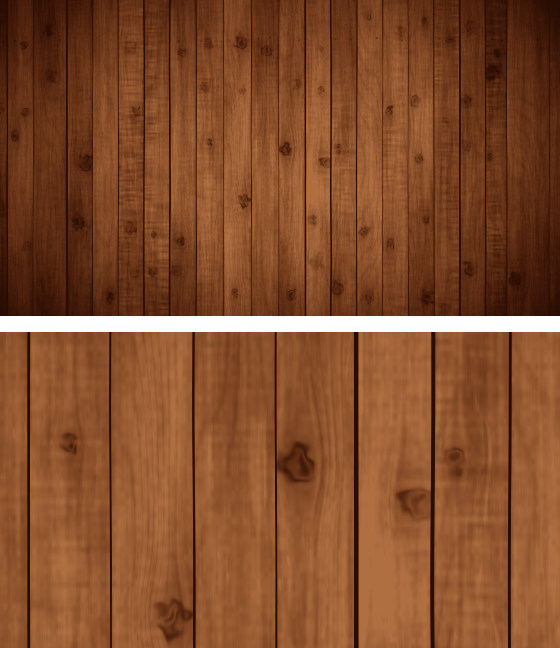
Top: the whole. Bottom: its middle third, enlarged.
This texture is drawn by a WebGL 2 fragment shader. Its source:

```glsl
#version 300 es
precision highp float;
// Dark stained upright wooden boards with knots, grain, nail holes and shaded corners.
uniform vec2 u_resolution;
out vec4 fragColor;

float hash(vec2 p) {
  vec3 q = fract(p.xyx * 0.1031);
  q += dot(q, q.yzx + 33.33);
  return fract((q.x + q.y) * q.z);
}

float noise(vec2 p) {
  vec2 i = floor(p), f = fract(p);
  f = f * f * (3.0 - 2.0 * f);
  return mix(mix(hash(i), hash(i + vec2(1, 0)), f.x),
             mix(hash(i + vec2(0, 1)), hash(i + vec2(1, 1)), f.x), f.y);
}

float fbm(vec2 p) {
  float sum = 0.0, amp = 0.5;
  for (int k = 0; k < 4; k++) {
    sum += amp * noise(p);
    p = p * 2.03 + 17.3;
    amp *= 0.5;
  }
  return sum;
}

// Left edge of a board as a share of the width; the third and last boards are wider.
float boardEdge(float i) {
  return 0.013 + 0.046 * i + 0.0143 * step(2.0, i) + 0.0117 * smoothstep(6.0, 11.0, i)
       - 0.008 * step(19.0, i) + 0.03 * step(20.0, i);
}

void main() {
  vec2 uv = gl_FragCoord.xy / u_resolution;
  float aspect = u_resolution.x / u_resolution.y;
  float px = 1.0 / u_resolution.y;
  vec2 p = vec2(uv.x * aspect, uv.y);

  // Find the board under this point
  float board = -1.0;
  for (float i = 0.0; i < 21.0; i++) board += step(boardEdge(i), uv.x);
  float left = boardEdge(board) * aspect;
  float right = boardEdge(board + 1.0) * aspect;
  float id = board + 3.0;

  // Knots: a dark heart, an uneven dark rim and a stain that trails along the grain
  vec2 g = p;
  float knot = 0.0;
  for (float k = 0.0; k < 5.0; k++) {
    vec2 seed = vec2(id * 3.7, k * 5.3 + 2.0);
    float present = step(0.42, hash(seed)) * mix(0.5, 1.1, hash(seed + 5.0));
    vec2 center = vec2(mix(left, right, 0.2 + 0.6 * hash(seed + 11.0)),
                       (k + 0.1 + 0.8 * hash(seed + 23.0)) / 5.0);
    float radius = mix(0.008, 0.02, hash(seed + 37.0));
    vec2 d = (p - center) / radius;
    g.x -= present * d.x * radius * 0.75 * exp(-dot(d * d, vec2(0.35, 0.1)));
    d += 0.9 * (vec2(noise(p * 95.0), noise(p * 95.0 + 40.0)) - 0.5);
    float r = length(d * vec2(1.0, 0.85));
    float rim = exp(-pow((r - 0.85) / 0.25, 2.0)) * noise(d * 1.3 + seed);
    float shade = 0.3 * smoothstep(0.6, 0.1, r) + 0.5 * rim + 0.2 * exp(-r * r * 0.8)
                + 0.13 * exp(-dot(d * d, vec2(0.25, 0.05)));
    knot += present * shade;
  }

  // Grain: fine fibres, broad streaks, growth lines and blotches
  vec2 w = g + vec2(id * 7.31, id * 3.17);
  float fibre = fbm(w * vec2(190.0, 9.0)) - 0.47;
  float streak = fbm(w * vec2(38.0, 2.2)) - 0.47;
  float growth = pow(0.5 + 0.5 * cos(60.0 * noise(w * vec2(15.0, 1.7)) + 3.0 * noise(w * 9.0)), 4.0);
  float blotch = fbm(w * vec2(7.0, 3.0)) - 0.47;
  float speck = noise(w * vec2(230.0, 140.0)) - 0.5;

  // Crosswise saw marks, strong on a few boards only and broken into patches
  float sawn = pow(hash(vec2(id, 71.0)), 3.0);
  float saw = (noise(w * vec2(24.0, 160.0)) - 0.5) * (0.06 + 0.3 * sawn) * 1.6 * noise(w * vec2(30.0, 5.0));

  // Light falls off strongly toward the sides and corners
  vec2 q = uv * 2.0 - 1.0;
  float light = 1.06 - 0.7 * q.x * q.x - 0.44 * q.y * q.y;
  float tone = light + 0.25 * (hash(vec2(id, 9.0)) - 0.5);
  float relief = 0.45 + 0.55 * max(light, 0.0);
  tone += relief * (0.34 * fibre + 0.36 * streak + 0.55 * blotch + 0.11 * speck + saw
                    - 0.09 * (growth - 0.27) - knot);

  // Thin pale scratches
  float scratch = smoothstep(0.86, 0.97, noise(w * vec2(160.0, 14.0) + 3.0 * noise(p * 13.0)));
  tone += 0.11 * scratch * relief;

  // A faint row of nail holes, up to two on each board
  for (float n = 0.0; n < 2.0; n++) {
    vec2 jitter = vec2(hash(vec2(id, n + 51.0)), hash(vec2(id, n + 61.0))) - 0.5;
    vec2 nail = vec2(mix(left, right, 0.25 + 0.5 * n), 0.875) + jitter * vec2(0.014, 0.016);
    float depth = 0.4 * hash(vec2(id, n + 91.0));
    tone -= depth * smoothstep(0.0024 + px, 0.0024 - px, length(p - nail));
  }

  // Dark seams: mostly hairlines, a few wide, fading in and out along their length
  float seam = board + step(0.5, (p.x - left) / (right - left));
  float wobble = 0.002 * (noise(vec2(seam * 9.0 + 50.0, p.y * 5.0)) - 0.5);
  float side = p.x - boardEdge(seam) * aspect + wobble;
  float open = hash(vec2(seam + 3.0, 83.0));
  float halfWidth = mix(0.0009, 0.0026, open * open);
  float gap = clamp((halfWidth - abs(side)) / px + 0.5, 0.0, 1.0) * min(1.0, 2.0 * halfWidth / px);
  gap *= mix(0.75 + 0.4 * noise(vec2(seam * 5.0 + 20.0, p.y * 14.0)), 1.0, open);
  tone += 0.06 * light * exp(-pow((side - 0.006) / 0.003, 2.0));
  tone -= 0.1 * exp(-abs(side) / 0.004);
  tone = mix(tone, -0.25 + 0.1 * light, min(gap, 1.0));

  // Stain ramp from near black brown to warm tan
  float t = clamp(tone, 0.0, 1.2);
  vec3 color = mix(vec3(0.17, 0.055, 0.015), vec3(0.6, 0.36, 0.2), pow(vec3(t), vec3(1.0, 1.2, 1.45)));
  color *= 1.0 + 0.7 * clamp(tone, -0.6, 0.0);
  fragColor = vec4(color, 1.0);
}
```
